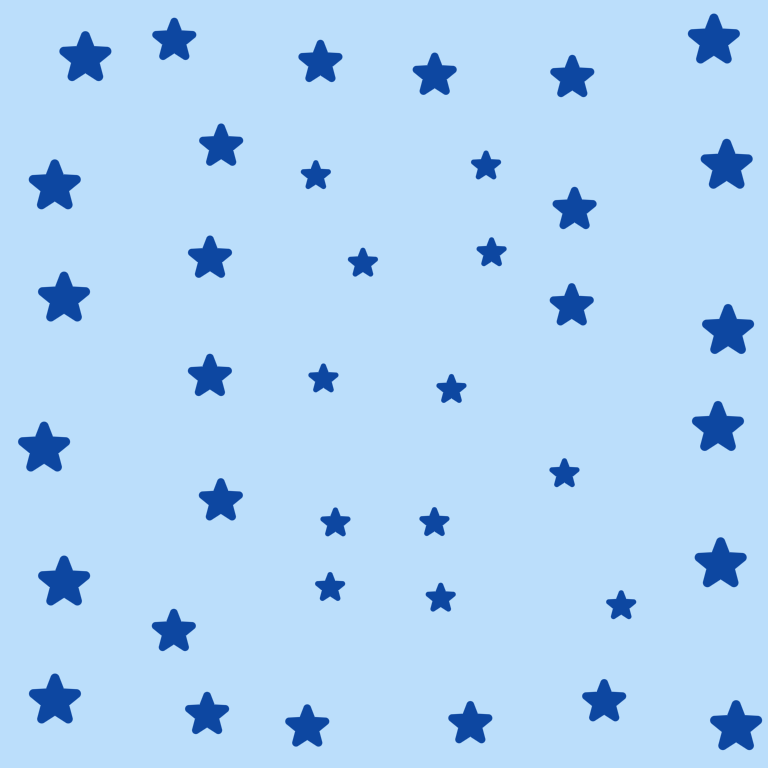
Write a three.js fragment shader that draws this pattern.

```glsl
// Scattered rounded five-pointed stars in navy on pale blue, larger toward the sides.
varying vec2 vUv;

const vec3 SKY_COLOR = vec3(0.733, 0.871, 0.984);
const vec3 STAR_COLOR = vec3(0.051, 0.278, 0.631);

// Tip radius of each star size, before rounding
const float LARGE = 0.0294;
const float MEDIUM = 0.0249;
const float SMALL = 0.0170;

// Star shape, relative to its tip radius
const float WAIST = 0.43;
const float ROUNDING = 0.2;

// Layout
const int COLUMNS = 6;
const int MAX_ROWS = 7;
const vec2 FIRST = vec2(0.09, 0.065);
const vec2 LAST = vec2(0.945, 0.925);
const vec2 JITTER = vec2(0.045, 0.035);
const float RIGHT_JITTER = 0.35;
const float MARGIN = 0.053;
const float SEED = 3.0;

const float SECTOR = 1.2566371; // a fifth of a turn

vec2 hash22(vec2 p) {
  vec3 q = fract(p.xyx * vec3(0.1031, 0.1030, 0.0973));
  q += dot(q, q.yzx + 33.33);
  return fract((q.xx + q.yz) * q.zy);
}

// Signed distance to an upright star with rounded tips
float roundedStar(vec2 p, float radius) {
  float halfSector = 0.5 * SECTOR;
  float angle = length(p) > 0.0 ? atan(p.x, p.y) : 0.0;
  angle = abs(mod(angle + halfSector, SECTOR) - halfSector);
  vec2 folded = length(p) * vec2(sin(angle), cos(angle));

  vec2 tip = vec2(0.0, radius);
  vec2 edge = WAIST * radius * vec2(sin(halfSector), cos(halfSector)) - tip;
  vec2 fromTip = folded - tip;
  float along = clamp(dot(fromTip, edge) / dot(edge, edge), 0.0, 1.0);
  float side = edge.x * fromTip.y - edge.y * fromTip.x;
  return length(fromTip - edge * along) * sign(side) - ROUNDING * radius;
}

// Inner columns hold one row more than the others
float rowCount(float column) {
  return column > 0.5 && column < 3.5 ? 7.0 : 6.0;
}

// Large at the sides, small in the middle, medium between
float starRadius(float column, float row, float rows) {
  if (column < 0.5 || column > 4.5) return LARGE;
  bool centre = column > 1.5 && column < 3.5 && row > 0.5 && row < rows - 1.5;
  bool lowerRight = column > 3.5 && row > 0.5 && row < 2.5;
  return centre || lowerRight ? SMALL : MEDIUM;
}

vec2 starCentre(float column, float row, float rows) {
  vec2 slot = vec2(column / float(COLUMNS - 1), row / (rows - 1.0));
  vec2 offset = (2.0 * hash22(vec2(column, row) + SEED) - 1.0) * JITTER;
  if (column > 4.5) offset.x *= RIGHT_JITTER;
  vec2 centre = mix(FIRST, LAST, slot) + offset;
  centre.y = clamp(centre.y, MARGIN, 1.0 - MARGIN);
  return centre;
}

void main() {
  // Nearest star over all columns and rows
  float dist = 1.0;
  for (int i = 0; i < COLUMNS; i++) {
    float column = float(i);
    float rows = rowCount(column);
    for (int j = 0; j < MAX_ROWS; j++) {
      float row = float(j);
      if (row > rows - 0.5) break;
      vec2 centre = starCentre(column, row, rows);
      dist = min(dist, roundedStar(vUv - centre, starRadius(column, row, rows)));
    }
  }

  // Smooth edge about one screen step wide
  float softness = 0.75 * fwidth(vUv.x);
  float cover = 1.0 - smoothstep(-softness, softness, dist);
  gl_FragColor = vec4(mix(SKY_COLOR, STAR_COLOR, cover), 1.0);
}
```
